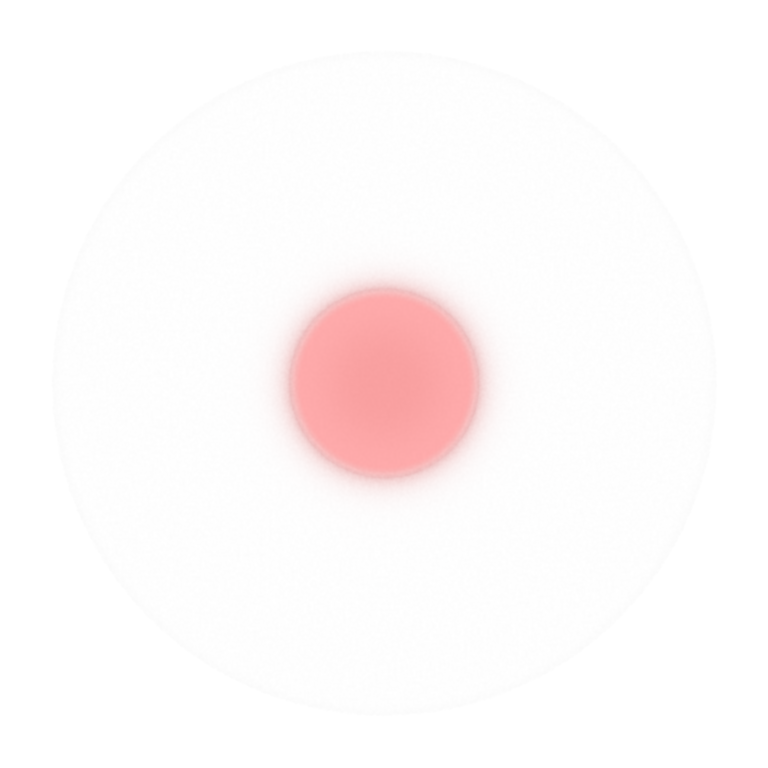
Write a WebGL 1 fragment shader that draws this background.

```glsl
precision highp float;
// A soft coral disc with a blurred halo, centred in a large, barely visible
// pale disc on white. All parts are radial profiles of the distance to the
// centre; gradient noise adds a fine paper grain and a rough outer edge.

uniform vec2 u_resolution;

const vec3 CORE_CENTRE = vec3(0.975, 0.628, 0.628);
const vec3 CORE_EDGE = vec3(0.995, 0.665, 0.667);
const vec3 HALO_TINT = vec3(0.05, 0.22, 0.22);   // taken away from white
const float CORE_RADIUS = 0.123;
const float PALE_RADIUS = 0.4335;
const float GRAIN_SCALE = 240.0;

// Pseudo-random unit vector for a lattice cell
vec2 hashDirection(vec2 cell) {
  vec3 p = fract(vec3(cell.xyx) * vec3(0.1031, 0.1030, 0.0973));
  p += dot(p, p.yzx + 33.33);
  float angle = 6.28318 * fract((p.x + p.y) * p.z);
  return vec2(cos(angle), sin(angle));
}

float cornerSlope(vec2 cell, vec2 local, vec2 corner) {
  return dot(hashDirection(cell + corner), local - corner);
}

// Gradient noise, about -0.7 to 0.7
float gradientNoise(vec2 p) {
  vec2 cell = floor(p);
  vec2 f = fract(p);
  vec2 w = f * f * f * (f * (f * 6.0 - 15.0) + 10.0);
  float low = mix(cornerSlope(cell, f, vec2(0.0, 0.0)),
                  cornerSlope(cell, f, vec2(1.0, 0.0)), w.x);
  float high = mix(cornerSlope(cell, f, vec2(0.0, 1.0)),
                   cornerSlope(cell, f, vec2(1.0, 1.0)), w.x);
  return mix(low, high, w.y);
}

// Two octaves of fine grain
float paperGrain(vec2 p, float scale) {
  return gradientNoise(p * scale)
       + 0.6 * gradientNoise(p * scale * 0.53 + 17.3);
}

// Bell-shaped ring around a given radius
float ring(float r, float radius, float width) {
  float d = (r - radius) / width;
  return exp(-d * d);
}

// Pale outer disc: faint grain and a slightly darker rim
float paleShade(float r, float radius, float grain) {
  float edge = radius + 0.0015 * grain;
  float inside = 1.0 - smoothstep(edge - 0.003, edge + 0.001, r);
  float rim = ring(r, radius - 0.003, 0.007);
  return inside * (0.005 + 0.008 * rim + 0.008 * grain);
}

// Coral disc colour, slightly lighter towards its edge
vec3 coreColor(float r, float radius) {
  return mix(CORE_CENTRE, CORE_EDGE, smoothstep(0.2, 0.9, r / radius));
}

void main() {
  float side = min(u_resolution.x, u_resolution.y);
  vec2 p = (gl_FragCoord.xy - 0.5 * u_resolution) / side;
  float r = length(p - vec2(0.0005, 0.001));
  float grain = paperGrain(p + 2.0, GRAIN_SCALE);

  // White ground with the pale disc
  vec3 color = vec3(1.0 - paleShade(r, PALE_RADIUS, grain));

  // Halo fading outwards from the coral disc
  float halo = exp(-max(r - CORE_RADIUS, 0.0) / 0.014);
  color -= HALO_TINT * halo * (1.0 + 0.08 * grain);

  // Coral disc with a soft edge
  float core = 1.0 - smoothstep(CORE_RADIUS - 0.015, CORE_RADIUS + 0.003, r);
  color = mix(color, coreColor(r, CORE_RADIUS) - 0.007 * grain, core);

  // Thin light band just inside a greyer rim
  color += 0.010 * ring(r, CORE_RADIUS - 0.005, 0.002);
  color -= vec3(0.010, 0.014, 0.012) * ring(r, CORE_RADIUS, 0.0025);

  gl_FragColor = vec4(clamp(color, 0.0, 1.0), 1.0);
}
```
